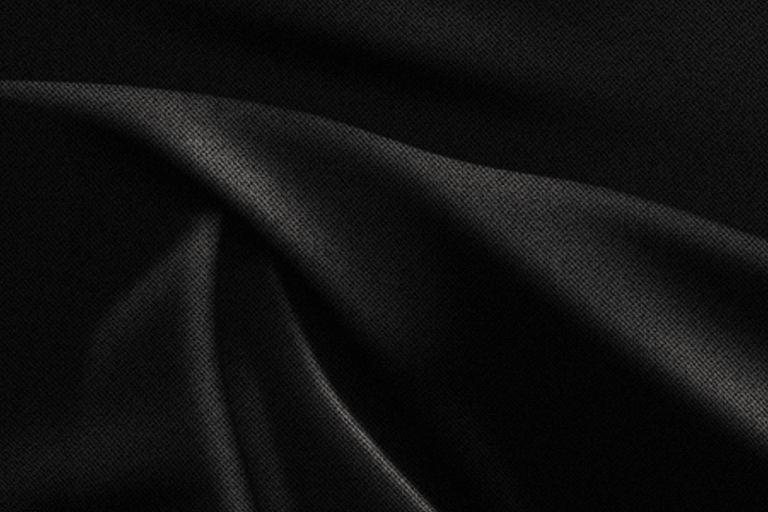
A WebGL 1 fragment shader for this texture:

```glsl
precision highp float;
uniform vec2 u_resolution;

float hash(vec2 p) {
  vec3 q = fract(vec3(p.xyx) * 0.1031);
  q += dot(q, q.yzx + 33.33);
  return fract((q.x + q.y) * q.z);
}
float noise(vec2 p) {
  vec2 i = floor(p), f = fract(p);
  f = f * f * (3.0 - 2.0 * f);
  return mix(mix(hash(i), hash(i + vec2(1.0, 0.0)), f.x),
             mix(hash(i + vec2(0.0, 1.0)), hash(i + 1.0), f.x), f.y);
}
// Catmull-Rom weight at a distance from a knot
float knotWeight(float d) {
  d = abs(d);
  if (d < 1.0) return 1.0 + d * d * (1.5 * d - 2.5);
  return d < 2.0 ? 2.0 + d * (-4.0 + d * (2.5 - 0.5 * d)) : 0.0;
}
// Smooth curve through eight evenly spaced heights, the second one at zero
float spline(float x, float spacing, vec4 a, vec4 b) {
  float u = x / spacing + 1.0, sum = 0.0;
  for (int i = 0; i < 4; i++) {
    sum += a[i] * knotWeight(u - float(i)) + b[i] * knotWeight(u - float(i) - 4.0);
  }
  return sum;
}
// Signed distance above a spline, corrected for its slope
float edge(vec2 q, float spacing, vec4 a, vec4 b) {
  float h = spline(q.x, spacing, a, b);
  float slope = (spline(q.x + 0.01, spacing, a, b) - h) / 0.01;
  return (q.y - h) / sqrt(1.0 + slope * slope);
}
// Light over a rounded fold with a different falloff on each side
float crest(float d, float peak, float below, float above) {
  float e = (d - peak) / (d < peak ? below : above);
  return exp(-e * e);
}
vec2 turn(vec2 p, float angle) {
  float c = cos(angle), s = sin(angle);
  return vec2(c * p.x + s * p.y, c * p.y - s * p.x);
}
// Soft elliptical light
float glow(vec2 p, vec2 center, vec2 radius, float angle) {
  vec2 q = turn(p - center, angle) / radius;
  return exp(-dot(q, q));
}
// Fine ribs with a weaker cross thread, about -1 to 1
float weave(vec2 p, float angle, float pitch) {
  vec2 q = turn(p, angle) / pitch * 6.2832;
  return 0.7 * sin(q.x) + 0.35 * sin(q.y * 0.75);
}
float backCloth(vec2 p) {
  float v = 0.047 + 0.012 * smoothstep(0.95, 1.3, p.x);
  v += 0.055 * glow(p, vec2(0.84, 0.955), vec2(0.32, 0.075), -0.28);
  v += 0.026 * glow(p, vec2(1.44, 0.95), vec2(0.25, 0.14), -0.5);
  return v - 0.042 * glow(p, vec2(0.72, 0.88), vec2(0.42, 0.05), -0.25);
}
// Two broad folds running down to the right, and the rim above them
float broadFolds(vec2 p, float rimDist, float leftDist, float rightDist) {
  float leftGain = 0.065 + 0.18 * crest(p.x, 0.43, 0.13, 0.17);
  leftGain *= 1.0 - smoothstep(0.58, 0.9, p.x);
  float left = leftGain * crest(leftDist, 0.055, 0.03, 0.055);
  left += 0.05 * crest(leftDist, 0.10, 0.07, 0.16) * (1.0 - smoothstep(0.74, 0.98, p.x));
  left *= 1.0 - 0.75 * smoothstep(0.0, 0.05, rightDist) * smoothstep(0.6, 0.9, p.x);
  left *= smoothstep(0.2, 0.4, p.y);
  float rightGain = mix(0.07, 0.14, smoothstep(0.6, 0.95, p.x))
                  + 0.07 * smoothstep(1.15, 1.45, p.x);
  float spread = mix(0.17, 0.08, smoothstep(0.95, 1.4, p.x));
  float right = rightGain * crest(rightDist, 0.075, 0.042, spread);
  right *= smoothstep(0.45, 0.72, p.x);
  float rimGain = 0.06 + 0.07 * smoothstep(0.9, 1.3, p.x);
  float rim = rimGain * crest(rimDist, 0.016, 0.025, 0.038);
  return 0.016 + 0.012 * smoothstep(-0.02, 0.04, rightDist) + rim + left + right;
}
// Narrow folds rising from the lower edge
float narrowFolds(vec2 p) {
  vec2 q = p.yx;
  float lobe = edge(q, 0.12, vec4(0.137, 0.137, 0.148, 0.156), vec4(0.186, 0.293, 0.434, 0.586));
  float stem = -edge(q, 0.12, vec4(0.537, 0.504, 0.469, 0.439), vec4(0.422, 0.424, 0.441, 0.459));
  float inner = -edge(q, 0.12, vec4(0.605, 0.576, 0.543, 0.512), vec4(0.484, 0.465, 0.449, 0.439));
  float blade = -edge(q, 0.12, vec4(0.957, 0.855, 0.746, 0.652), vec4(0.59, 0.539, 0.498, 0.469));
  float top = 1.0 - smoothstep(0.57, 0.605, p.y);
  float inLobe = top * smoothstep(-0.015, 0.02, lobe) * smoothstep(-0.004, 0.01, stem);
  float v = 0.037 + 0.014 * inLobe;
  v += 0.06 * inLobe * crest(lobe, 0.025, 0.03, 0.045) * smoothstep(0.22, 0.46, p.y);
  v += 0.115 * top * crest(stem, 0.028, 0.02, 0.034) * smoothstep(-0.004, 0.006, stem);
  v += 0.036 * glow(p, vec2(0.1, 0.10), vec2(0.25, 0.07), 0.25);
  v -= 0.035 * glow(p, vec2(0.24, 0.01), vec2(0.18, 0.06), 0.15);
  float behindStem = 1.0 - smoothstep(-0.012, 0.0, stem);
  v += 0.050 * behindStem * crest(inner, 0.02, 0.018, 0.04) * (1.0 - smoothstep(0.2, 0.36, p.y));
  float bladeGain = mix(0.29, 0.08, smoothstep(0.18, 0.42, p.y));
  bladeGain *= 1.0 - smoothstep(0.46, 0.54, p.y);
  v += bladeGain * (0.7 * crest(blade, 0.009, 0.008, 0.013) + 0.3 * crest(blade, 0.018, 0.015, 0.04));
  return v;
}
void main() {
  vec2 p = gl_FragCoord.xy / u_resolution.y;
  float rimDist = -edge(p, 0.3, vec4(0.848, 0.844, 0.828, 0.779), vec4(0.686, 0.629, 0.531, 0.414));
  float leftDist = edge(p, 0.3, vec4(0.834, 0.805, 0.697, 0.443), vec4(0.043, -0.37, -0.8, -1.2));
  float rightDist = edge(p, 0.3, vec4(0.922, 0.883, 0.828, 0.736), vec4(0.535, 0.301, 0.092, -0.113));
  // Layers from the lower cloth up to the back cloth
  float shade = 0.7 * crest(leftDist, 0.0, 0.06, 0.05) * smoothstep(0.05, 0.3, p.x);
  float cover = smoothstep(-0.006, 0.014, leftDist);
  cover *= smoothstep(0.18, 0.30, p.y + 0.35 * smoothstep(0.85, 1.15, p.x));
  float light = mix(narrowFolds(p) * (1.0 - shade), broadFolds(p, rimDist, leftDist, rightDist), cover);
  light = mix(backCloth(p), light, smoothstep(-0.003, 0.004, rimDist));
  // Cloth texture
  float threads = weave(p + 0.010 * noise(p * 4.0), 0.75, 0.0074);
  light *= 1.0 + 0.42 * threads + 0.7 * (noise(p * 300.0) - 0.5);
  light = max(light + 0.024 * (hash(floor(p * 342.0)) - 0.5), 0.008);
  vec3 tint = mix(vec3(0.98, 0.98, 1.05), vec3(1.03, 1.0, 0.97), smoothstep(0.05, 0.26, light));
  gl_FragColor = vec4(light * tint, 1.0);
}
```
